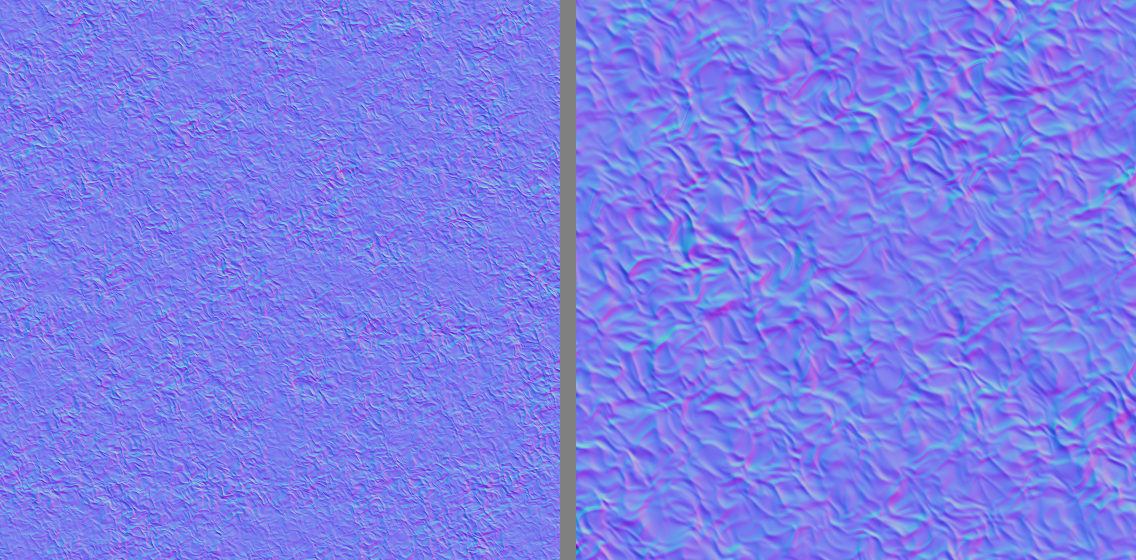
Left: the whole. Right: its middle third, enlarged.
This texture map is drawn by a three.js fragment shader. Its source:

```glsl
varying vec2 vUv;

const float SAMPLE_STEP = 0.0011;            // half width of the slope filter
const float WARP_FREQ = 40.0;
const float WARP_AMOUNT = 0.008;
const float RAGGED_FREQ = 105.0;
const float RAGGED_AMOUNT = 0.0035;
const float CREASE_SHARPNESS = 3.6;
const float CREST_ROUNDING = 0.003;
const float CREASE_HEIGHT = 0.085;
const float GRAIN_HEIGHT = 0.10;
const float GRAIN_FREQ = 105.0;
const float SWELL_HEIGHT = 0.065;
const float SWELL_FREQ = 24.0;
const float PATCH_FREQ = 11.0;
const float PATCH_CONTRAST = 1.0;
const vec2 SLOPE_GAIN = vec2(0.95, 1.05);
const vec2 FLAT_TINT = vec2(0.483, 0.490);   // red and green of level ground
const float BLUE_GAIN = 0.875;

vec2 hashDirection(vec2 cell) {
  vec3 q = fract(cell.xyx * vec3(0.1031, 0.1030, 0.0973));
  q += dot(q, q.yzx + 33.33);
  float angle = 6.28318 * fract((q.x + q.y) * q.z);
  return vec2(cos(angle), sin(angle));
}

float gradientNoise(vec2 p) {
  vec2 cell = floor(p);
  vec2 f = p - cell;
  vec2 fade = f * f * f * (f * (f * 6.0 - 15.0) + 10.0);
  vec2 e = vec2(1.0, 0.0);
  float a = dot(hashDirection(cell), f);
  float b = dot(hashDirection(cell + e.xy), f - e.xy);
  float c = dot(hashDirection(cell + e.yx), f - e.yx);
  float d = dot(hashDirection(cell + e.xx), f - e.xx);
  return mix(mix(a, b, fade.x), mix(c, d, fade.x), fade.y);
}

vec2 noisePair(vec2 p) {
  return vec2(gradientNoise(p + 17.3), gradientNoise(p + 71.7));
}

// Raised folds, drawn out along the given angle and fading in and out
float creases(vec2 p, float freq, float angle, float stretch) {
  float c = cos(angle);
  float s = sin(angle);
  vec2 q = vec2(c * p.x + s * p.y, c * p.y - s * p.x) * freq;
  float n = gradientNoise(q * vec2(1.0 / stretch, stretch) + freq);
  float strength = 1.0 + 1.3 * gradientNoise(q * 0.7 + 2.0 * freq);
  return strength * exp(-CREASE_SHARPNESS * sqrt(n * n + CREST_ROUNDING)) / freq;
}

float surfaceHeight(vec2 p) {
  // Bend the folds, then fray them
  p += WARP_AMOUNT * noisePair(p * WARP_FREQ);
  p += RAGGED_AMOUNT * noisePair(p * RAGGED_FREQ);
  float folds = creases(p, 60.0, -0.95, 1.40)
              + creases(p, 72.0, 0.30, 1.40)
              + creases(p, 104.0, -0.50, 1.25);
  float grain = gradientNoise(p * GRAIN_FREQ) / GRAIN_FREQ;
  float swell = gradientNoise(p * SWELL_FREQ) / SWELL_FREQ;
  return CREASE_HEIGHT * folds + GRAIN_HEIGHT * grain + SWELL_HEIGHT * swell;
}

void main() {
  // Slope by central differences
  vec2 dx = vec2(SAMPLE_STEP, 0.0);
  vec2 dy = dx.yx;
  vec2 slope = vec2(
    surfaceHeight(vUv + dx) - surfaceHeight(vUv - dx),
    surfaceHeight(vUv + dy) - surfaceHeight(vUv - dy)) / (2.0 * SAMPLE_STEP);

  // Calmer and rougher areas
  float roughness = 1.0 + PATCH_CONTRAST * gradientNoise(vUv * PATCH_FREQ + 5.0);
  slope *= SLOPE_GAIN * roughness;

  // Encode the surface normal as colour
  vec3 normal = normalize(vec3(-slope, 1.0));
  vec3 color = vec3(FLAT_TINT + 0.5 * normal.xy, 0.5 + 0.5 * BLUE_GAIN * normal.z);
  gl_FragColor = vec4(color, 1.0);
}
```
